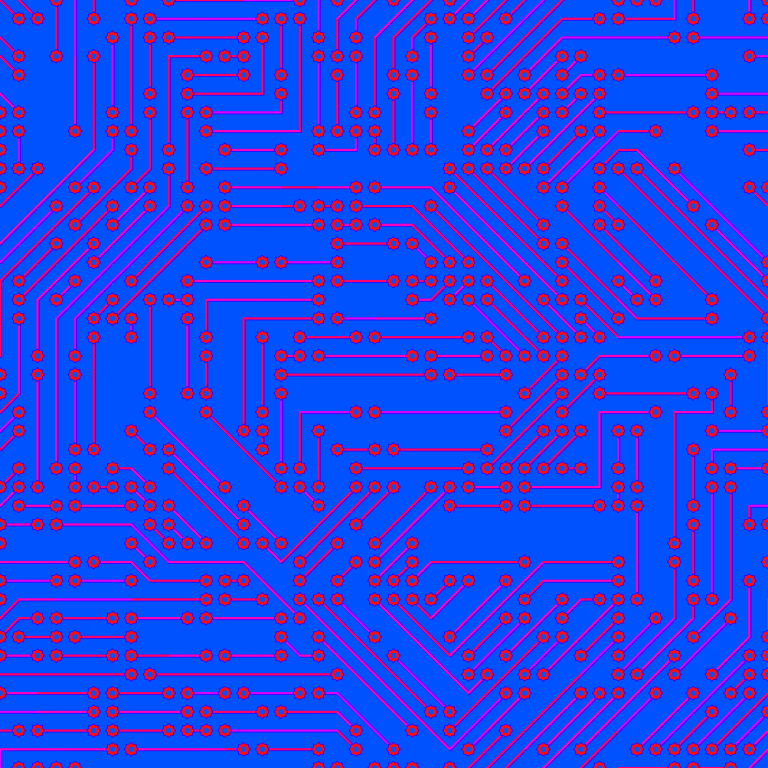
A WebGL 2 fragment shader for this pattern:

```glsl
#version 300 es
precision highp float;
// Circuit board: parallel traces with 45 degree bends, ending in toothed ring pads.

uniform vec2 u_resolution;
out vec4 fragColor;

const vec3 BOARD   = vec3(0.00, 0.32, 1.00);
const vec3 VIOLET  = vec3(0.17, 0.05, 1.00);
const vec3 RED     = vec3(1.00, 0.04, 0.06);
const vec3 CRIMSON = vec3(1.00, 0.00, 0.41);
const vec3 MAGENTA = vec3(1.00, 0.00, 0.74);
const vec3 PURPLE  = vec3(0.85, 0.00, 0.99);

const float GRID = 41.0;            // routing nodes across the canvas
const float REGION = 8.0;           // nodes across a region of one heading
const float WARP = 7.0;             // irregularity of region borders, in nodes
const float MIN_RUN = 4.0;          // nodes per trace
const float MAX_RUN = 12.0;
const float EMPTY_LANES = 0.15;
const float TRACE_HALF = 0.0014;    // sizes below are in canvas units
const float SHADE_HALF = 0.0020;
const vec2 SHADE_SHIFT = vec2(0.0009, -0.0006);
const float HOLE_RADIUS = 0.0035;
const float RING_RADIUS = 0.0073;
const float RIM_RADIUS = 0.0086;
const float TOOTH_DEPTH = 0.0009;
const float TEETH = 8.0;

// East, north-east, north, south-east: headings that can never form a loop.
const vec2 HEADINGS[4] = vec2[4](vec2(1, 0), vec2(1, 1), vec2(0, 1), vec2(1, -1));

struct Track { int heading; bool open; float tint; };

vec2 hash2(vec2 cell) {
    uvec2 v = uvec2(ivec2(cell)) * 1664525u + 1013904223u;
    v.x += v.y * 1664525u;
    v.y += v.x * 1664525u;
    v ^= v >> 16u;
    v.x += v.y * 1664525u;
    v.y += v.x * 1664525u;
    v ^= v >> 16u;
    return vec2(v >> 8u) / 16777216.0;
}

float cornerSlope(vec2 cell, vec2 offset) {
    float angle = 6.2832 * hash2(cell).x;
    return dot(vec2(cos(angle), sin(angle)), offset);
}

float gradientNoise(vec2 p) {
    vec2 i = floor(p), f = fract(p), e = vec2(1, 0);
    vec2 s = f * f * f * (f * (f * 6.0 - 15.0) + 10.0);
    return mix(mix(cornerSlope(i, f), cornerSlope(i + e, f - e), s.x),
               mix(cornerSlope(i + e.yx, f - e.yx), cornerSlope(i + 1.0, f - 1.0), s.x), s.y);
}

// Heading of a node, and whether its lane continues past it.
Track trackAt(vec2 node) {
    float bend = WARP * gradientNoise(node / 9.0 + 0.37);
    vec2 region = floor((node + vec2(bend, -bend)) / REGION);
    float pick = hash2(region + 70.0).x;
    int heading = pick < 0.42 ? 0 : pick < 0.70 ? 2 : pick < 0.85 ? 1 : 3;
    vec2 dir = HEADINGS[heading];
    float along = floor(dot(node, dir) / dot(dir, dir));
    float lane = dir.x * node.y - dir.y * node.x;
    vec2 rnd = hash2(vec2(lane, dot(region, vec2(31, 137)) + float(heading)));
    float run = floor(mix(MIN_RUN, MAX_RUN, rnd.x));
    bool open = rnd.y > EMPTY_LANES && mod(along + floor(rnd.y * 50.0), run) > 0.5;
    return Track(heading, open, fract(rnd.x * 7.3));
}

// Heading of the one trace that enters a node, or -1; the straightest wins.
int entryOf(vec2 node) {
    vec2 ahead = HEADINGS[trackAt(node).heading];
    float bestFit = -0.1;
    int entry = -1;
    for (int k = 0; k < 4; k++) {
        vec2 dir = HEADINGS[k];
        float fit = dot(normalize(dir), ahead);
        if (fit <= bestFit) continue;
        Track feeder = trackAt(node - dir);
        if (!feeder.open || feeder.heading != k) continue;
        if (k == 1) {               // give way to a crossing diagonal
            Track rival = trackAt(node - vec2(1, 0));
            if (rival.open && rival.heading == 3) continue;
        }
        bestFit = fit;
        entry = k;
    }
    return entry;
}

float segmentDistance(vec2 p, vec2 a, vec2 dir) {
    return length(p - a - dir * clamp(dot(p - a, dir) / dot(dir, dir), 0.0, 1.0));
}

void main() {
    float side = min(u_resolution.x, u_resolution.y);
    vec2 p = gl_FragCoord.xy / side * GRID;
    float blur = 0.6 / side;
    float trace = 1.0, shade = 1.0, tint = 0.0;
    vec2 pad = vec2(1.0);

    // Traces and pads at the four nodes around this point.
    for (int i = 0; i < 4; i++) {
        vec2 node = floor(p) + vec2(i & 1, i >> 1);
        Track track = trackAt(node);
        vec2 dir = HEADINGS[track.heading];
        bool leaves = track.open && entryOf(node + dir) == track.heading;
        bool arrives = entryOf(node) >= 0;
        if (leaves) {
            float d = segmentDistance(p, node, dir) / GRID;
            if (d < trace) { trace = d; tint = track.tint; }
            shade = min(shade, segmentDistance(p - SHADE_SHIFT * GRID, node, dir) / GRID);
        }
        vec2 offset = (p - node) / GRID;
        if (leaves != arrives && length(offset) < length(pad)) pad = offset;
    }

    vec3 traceColor = tint < 0.45 ? CRIMSON : tint < 0.75 ? MAGENTA : PURPLE;
    vec3 color = mix(VIOLET, BOARD, smoothstep(-blur, blur, shade - SHADE_HALF));
    color = mix(traceColor, color, smoothstep(-blur, blur, trace - TRACE_HALF));

    // Toothed violet rim, red ring, open hole.
    float r = length(pad);
    float tooth = TOOTH_DEPTH * cos(TEETH * atan(pad.y, pad.x + 1e-6));
    color = mix(VIOLET, color, smoothstep(-blur, blur, r - RIM_RADIUS - tooth));
    color = mix(RED, color, smoothstep(-blur, blur, r - RING_RADIUS - 0.6 * tooth));
    color = mix(BOARD, color, smoothstep(-blur, blur, r - HOLE_RADIUS));
    fragColor = vec4(color, 1.0);
}
```
